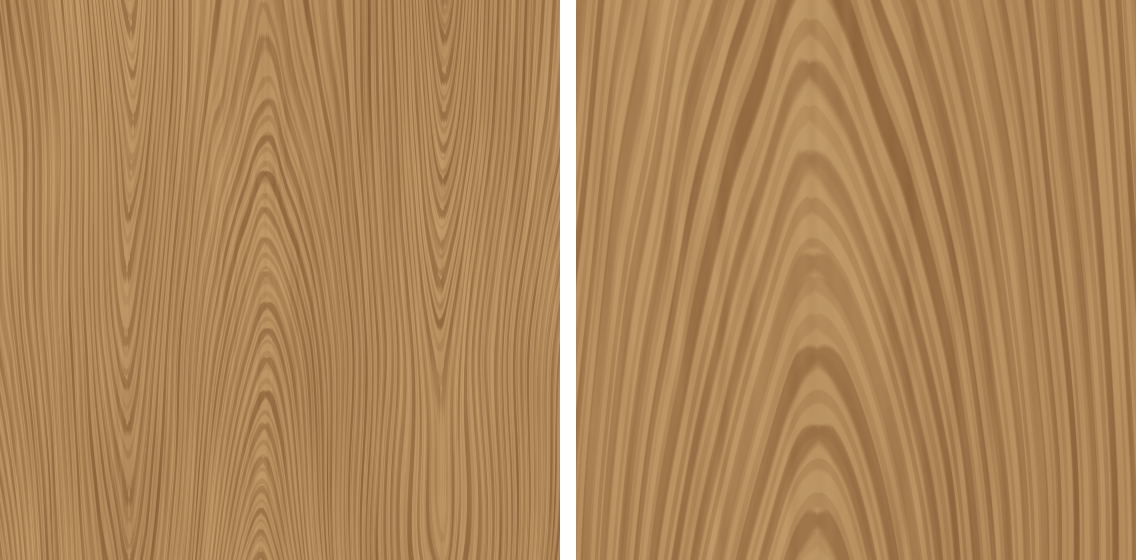
Left: the whole. Right: its middle third, enlarged.
Give the GLSL for this texture, as a WebGL 2 fragment shader.

```glsl
#version 300 es
precision highp float;

// Flat-sawn wood grain: rounded arches and narrow V figures among straight lines.
// A single growth-ring phase is built from figure axes, bent by stretched noise,
// then cut into rings, each with its own line width, strength and fill tone.

uniform vec2 u_resolution;
out vec4 fragColor;

const vec3 LIGHT_WOOD = vec3(0.760, 0.607, 0.414);
const vec3 DARK_WOOD = vec3(0.540, 0.380, 0.220);

// Figure axes: x position, direction (1 arch, -1 V), rings along the axis, spread.
const int FIGURES = 5;
const vec4 FIGURE[FIGURES] = vec4[FIGURES](
    vec4(-0.05, 1.0, 9.0, 0.13),
    vec4(0.23, -1.0, 10.0, 0.07),
    vec4(0.47, 1.0, 17.0, 0.125),
    vec4(0.79, -1.0, 11.0, 0.07),
    vec4(1.05, 1.0, 9.0, 0.13));

const float LINE_DENSITY = 80.0;   // grain lines across the canvas
const float ARCH_ROUNDING = 0.029;
const float V_ROUNDING = 0.013;
const float SWAY = 0.7;            // slow bending, in rings
const float WOBBLE = 0.4;          // fine bending, in rings
const float MAX_THICKNESS = 0.0045; // half width of the widest lines
const float LINE_INK = 0.72;
const float FINE_INK = 0.32;
const float FILL_INK = 0.22;
const float FIBRE_INK = 0.17;
const float BROAD_INK = 0.18;

float hash(vec2 p) {
    vec3 q = fract(vec3(p.xyx) * 0.1031);
    q += dot(q, q.yzx + 33.33);
    return fract((q.x + q.y) * q.z);
}

float noise(vec2 p) {
    vec2 cell = floor(p);
    vec2 f = fract(p);
    f = f * f * (3.0 - 2.0 * f);
    float low = mix(hash(cell), hash(cell + vec2(1.0, 0.0)), f.x);
    float high = mix(hash(cell + vec2(0.0, 1.0)), hash(cell + 1.0), f.x);
    return mix(low, high, f.y);
}

// Continuous ring count; its contours are the grain lines.
float ringPhase(vec2 p) {
    float side = 0.0;
    float lift = 1.5 * p.y;
    for (int i = 0; i < FIGURES; i++) {
        vec4 figure = FIGURE[i];
        bool isArch = figure.y > 0.0;
        float axis = figure.x + 0.014 * (noise(vec2(float(i) * 9.0, p.y * 2.5)) - 0.5);
        float d = p.x - axis;
        float rounding = isArch ? ARCH_ROUNDING : V_ROUNDING;
        side += figure.y * sqrt(d * d + rounding * rounding);

        // Arches crowd toward the bottom, V figures toward the top.
        float bend = isArch ? 0.55 : -0.2;
        float climb = p.y + bend * p.y * (1.0 - p.y) - (isArch ? 0.6 : 0.25);
        float reach = d / figure.w;
        lift += figure.z * climb * exp(-reach * reach);
    }
    float phase = LINE_DENSITY * side + lift + 60.0;
    phase += SWAY * (noise(p * vec2(12.0, 2.0) + 17.0) - 0.5);
    phase += WOBBLE * (noise(p * vec2(45.0, 5.0) + 41.0) - 0.5);
    // Uneven ring spacing
    return phase + 0.5 * (noise(vec2(phase * 0.6, 3.5)) - 0.5);
}

// Dark late-wood line: crisp on its outer edge, a little softer on the inner one.
float ringLine(float phase, float blur, float widest, float y) {
    float ring = floor(phase);
    float centre = mix(0.44, 0.56, hash(vec2(ring, 5.0)));
    float halfWidth = min(mix(0.13, 0.25, hash(vec2(ring, 11.0))), widest);
    float d = phase - ring - centre;
    float outer = clamp(0.65 * blur, 0.04, 0.18);
    float inner = max(0.08, outer);
    float line = smoothstep(-halfWidth - inner, -halfWidth + inner, d);
    line *= 1.0 - smoothstep(halfWidth - outer, halfWidth + outer, d);
    float strength = mix(0.55, 1.0, hash(vec2(ring, 23.0)));
    return line * strength * mix(0.6, 1.1, noise(vec2(ring * 7.3, y * 7.0)));
}

void main() {
    vec2 uv = gl_FragCoord.xy / u_resolution;
    float phase = ringPhase(uv);
    float blur = fwidth(phase);
    float widest = MAX_THICKNESS * blur * u_resolution.x;

    // Main lines, with faint secondary lines where rings are wide
    float lines = ringLine(phase, blur, widest, uv.y);
    float fineFade = 1.0 - smoothstep(0.14, 0.30, blur);
    float fineLines = ringLine(phase * 2.3 + 7.0, blur * 2.3, widest * 2.0, uv.y) * fineFade;

    // Ring fill, fibres and broad shading
    float fill = noise(vec2(phase * 0.9 + 31.0, uv.y * 3.0));
    float fibre = noise(uv * vec2(190.0, 6.0) + 71.0) - 0.5;
    float broad = noise(uv * vec2(7.0, 2.0) + 53.0) - 0.5;

    float ink = 0.05 + FILL_INK * fill + LINE_INK * lines;
    ink += FINE_INK * fineLines * (1.0 - lines);
    ink += FIBRE_INK * fibre + BROAD_INK * broad;
    fragColor = vec4(mix(LIGHT_WOOD, DARK_WOOD, clamp(ink, 0.0, 1.0)), 1.0);
}
```
